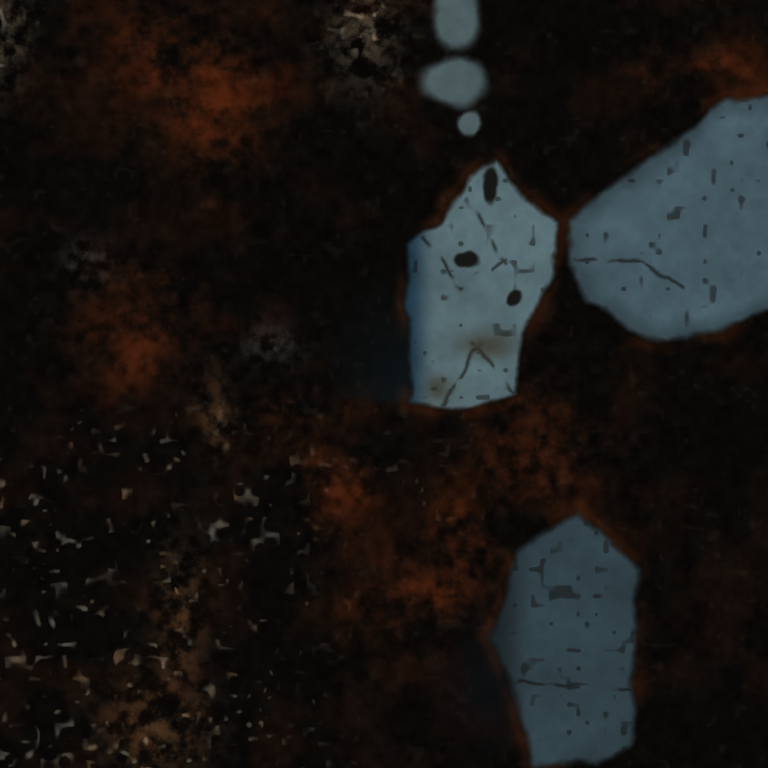
Give the GLSL for this texture, as a WebGL 2 fragment shader.

```glsl
#version 300 es
precision highp float;
uniform vec2 u_resolution;
out vec4 fragColor;

float hash(vec2 p) {
  vec3 q = fract(vec3(p.xyx) * .1031);
  q += dot(q, q.yzx + 33.33);
  return fract((q.x + q.y) * q.z);
}
float noise(vec2 p) {
  vec2 i = floor(p), f = fract(p);
  f = f * f * (3. - 2. * f);
  return mix(mix(hash(i), hash(i + vec2(1, 0)), f.x),
             mix(hash(i + vec2(0, 1)), hash(i + 1.), f.x), f.y);
}
float fbm(vec2 p) {
  float sum = 0., gain = .53;
  for (int i = 0; i < 4; i++, gain *= .5) {
    sum += gain * noise(p);
    p = mat2(1.6, 1.2, -1.2, 1.6) * p + 7.3;
  }
  return sum;
}
float segment(vec2 p, vec2 a, vec2 b) {
  vec2 ab = b - a;
  return length(p - a - ab * clamp(dot(p - a, ab) / dot(ab, ab), 0., 1.));
}
// Signed distance to a closed outline, negative inside
float polygon(vec2 p, vec2 v[12]) {
  float d = 9., side = 1.;
  for (int i = 0; i < 12; i++) {
    vec2 a = v[i], b = v[(i + 11) % 12];
    d = min(d, segment(p, a, b));
    if ((a.y > p.y) != (b.y > p.y) &&
        p.x < (b.x - a.x) * (p.y - a.y) / (b.y - a.y) + a.x) side = -side;
  }
  return side * d;
}
float blob(vec2 p, float x, float y, float rx, float ry) {
  vec2 q = (p - vec2(x, y)) / vec2(rx, ry);
  return exp(-dot(q, q));
}
float inside(float d, float blur) { return 1. - smoothstep(-blur, blur, d); }

const vec2 SHARD[12] = vec2[](
  vec2(.645, .792), vec2(.677, .746), vec2(.728, .707), vec2(.72, .642),
  vec2(.68, .57), vec2(.674, .486), vec2(.612, .469), vec2(.534, .475),
  vec2(.531, .58), vec2(.53, .681), vec2(.573, .714), vec2(.612, .766));
const vec2 SLAB[12] = vec2[](
  vec2(1.05, .885), vec2(.944, .87), vec2(.898, .831), vec2(.833, .785),
  vec2(.775, .74), vec2(.745, .714), vec2(.742, .655), vec2(.768, .603),
  vec2(.833, .564), vec2(.866, .557), vec2(.938, .568), vec2(1.05, .62));
const vec2 BLOCK[12] = vec2[](
  vec2(.749, .331), vec2(.781, .31), vec2(.831, .255), vec2(.823, .167),
  vec2(.827, .076), vec2(.818, .028), vec2(.78, .008), vec2(.697, .004),
  vec2(.672, .09), vec2(.638, .167), vec2(.658, .219), vec2(.671, .284));
// Center and radii of each rust stain
const vec4 STAINS[9] = vec4[](
  vec4(.23, .93, .11, .08), vec4(.29, .84, .07, .08), vec4(.18, .57, .08, .07),
  vec4(.44, .36, .05, .05), vec4(.54, .22, .09, .07), vec4(.6, .29, .04, .06),
  vec4(.7, .41, .09, .08), vec4(.92, .92, .09, .03), vec4(.38, .45, .06, .04));
// Both ends of each crack
const vec4 CRACKS[8] = vec4[](
  vec4(.605, .74, .66, .66), vec4(.55, .69, .6, .625), vec4(.6, .625, .66, .665),
  vec4(.575, .475, .63, .555), vec4(.62, .55, .672, .487),
  vec4(.745, .664, .835, .657), vec4(.835, .657, .89, .625), vec4(.67, .112, .825, .104));

void main() {
  vec2 uv = gl_FragCoord.xy / u_resolution;
  vec2 wobble = vec2(fbm(uv * 28.), fbm(uv * 28. + 41.)) - .5;
  vec2 p = uv + .016 * wobble;
  float cloud = fbm(uv * 17.), grain = fbm(uv * 75. + 9.);
  // Dark groundmass with rust stains
  vec3 color = vec3(.032, .027, .023) + vec3(.042, .036, .03) * (grain - .4) * (.5 + cloud);
  color += vec3(.035, .013, .004) * smoothstep(.48, .75, cloud);
  float rust = 0.;
  for (int i = 0; i < 9; i++)
    rust += blob(uv + .07 * wobble, STAINS[i].x, STAINS[i].y, STAINS[i].z, STAINS[i].w);
  color += vec3(.19, .068, .018) * min(rust, 1.1) * smoothstep(.25, .75, mix(cloud, grain, .45));
  // Pale specks, tan veins and grey smudges
  float rough = smoothstep(.3, .75, grain);
  float dense = smoothstep(.5, .28, uv.x) * smoothstep(.5, .38, uv.y) + .4 * blob(uv, .5, .37, .09, .07);
  float pale = blob(p, .475, .96, .045, .07) + blob(p, .01, .95, .03, .06);
  float vein = blob(p, .235, .2, .035, .09) + blob(p, .2, .05, .07, .06) + blob(p, .28, .46, .02, .05);
  float smudge = blob(p, .11, .655, .03, .03) + blob(p, .355, .55, .04, .025);
  float speck = smoothstep(.65, .98, noise(p * 105.)) * smoothstep(.3, .7, noise(uv * 48.));
  vec3 speckTint = mix(vec3(.3, .22, .14), vec3(.27, .3, .29), noise(uv * 40.));
  color += speckTint * speck * (.1 + .75 * dense + .9 * pale);
  color += rough * (vec3(.19, .125, .07) * vein + vec3(.22, .19, .15) * pale + .12 * smudge);
  // Blue haze beside the crystals
  float haze = smoothstep(.4, .53, uv.x) * inside(uv.x - .535, .006)
             * smoothstep(.47, .482, p.y) * smoothstep(.68, .48, uv.y);
  color = mix(color, vec3(.055, .085, .1), .75 * haze);
  color = mix(color, vec3(.05, .062, .075), .8 * blob(p, .64, .11, .05, .07));
  // Crystals with rusty rims
  float shard = polygon(p, SHARD), slab = polygon(p, SLAB), block = polygon(p, BLOCK);
  float nearest = min(shard, min(slab, block)), mottle = .8 + .25 * cloud + .15 * grain;
  float rim = nearest / .008 - 1.;
  color += vec3(.075, .03, .008) * exp(-rim * rim) * smoothstep(.3, .6, cloud);
  vec3 shardTint = mix(vec3(.12, .21, .27), vec3(.325, .405, .425), smoothstep(.53, .568, uv.x));
  color = mix(color, shardTint * mottle, inside(shard, .005));
  color = mix(color, vec3(.268, .345, .378) * mottle * mix(.8, 1., smoothstep(0., .03, -slab)), inside(slab, .006));
  color = mix(color, vec3(.19, .248, .275) * mottle * mix(.55, 1., smoothstep(.64, .7, uv.x)), inside(block, .007));
  // Small grains at the top
  float bits = max(blob(p, .596, .975, .032, .045), blob(p, .594, .892, .045, .033));
  bits = max(bits, blob(p, .61, .838, .016, .022));
  color = mix(color, vec3(.29, .35, .36) * mottle, smoothstep(.25, .62, bits));
  // Cracks, pits and ochre inclusions
  float crack = 9., body = inside(nearest, .005);
  for (int i = 0; i < 8; i++) crack = min(crack, segment(p, CRACKS[i].xy, CRACKS[i].zw));
  float flaw = .8 * inside(crack - .0015, .0035) * smoothstep(.2, .5, noise(uv * 60.));
  float pit = max(blob(p, .609, .661, .02, .012), blob(p, .667, .612, .012, .012));
  pit = max(pit, blob(p, .639, .757, .011, .03));
  flaw = max(flaw, max(.9 * smoothstep(.3, .7, pit), .45 * smoothstep(.8, .95, noise(uv * 85.))));
  color = mix(color, vec3(.06, .05, .04), flaw * body);
  float ochre = max(blob(p, .57, .497, .018, .018), blob(p, .635, .55, .035, .016));
  color = mix(color, vec3(.2, .16, .1), .6 * ochre * body);
  fragColor = vec4(max(color, 0.), 1);
}
```
